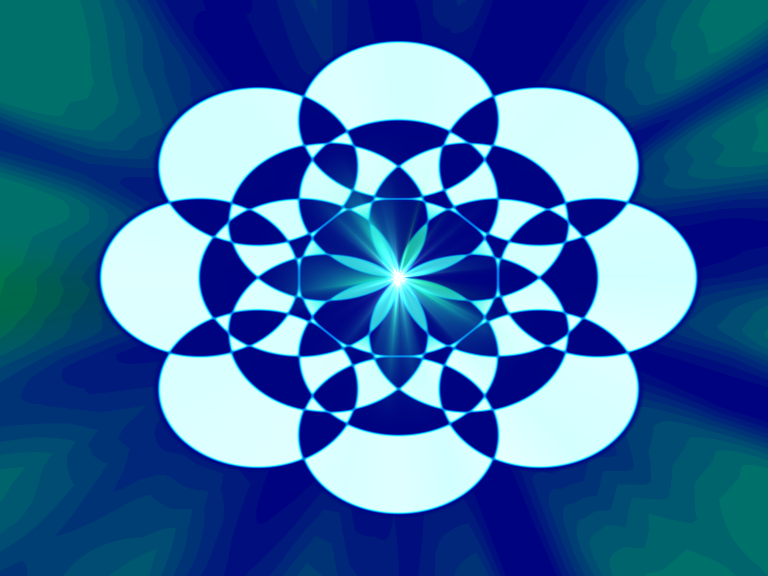
Give the GLSL for this background, as a Shadertoy shader.

```glsl
#define CENTER vec2(0.519, 0.518)
#define FLOWER_SIZE vec2(0.518, 0.410)
#define PETALS 8
#define EDGE 0.010
#define BANDS 9.0
#define BURST_REACH 0.27
#define NAVY vec3(0.0, 0.01, 0.50)
#define TEAL vec3(0.0, 0.44, 0.42)
#define GREEN vec3(0.0, 0.46, 0.26)
#define CYAN vec3(0.25, 0.97, 0.95)
#define PALE vec3(0.86, 1.0, 1.0)

const float TAU = 6.28319;

// Dark streaks: direction in degrees, half width in degrees, strength
const vec3 STREAKS[12] = vec3[12](
    vec3(121.0, 19.0, 1.1), vec3(62.0, 22.0, 1.2), vec3(7.0, 13.0, 1.0),
    vec3(-19.0, 10.0, 1.2), vec3(30.0, 6.0, 0.7), vec3(-65.0, 12.0, 1.2),
    vec3(-92.0, 24.0, 0.9), vec3(-119.0, 17.0, 0.9), vec3(161.0, 7.0, 0.75),
    vec3(198.0, 14.0, 0.6), vec3(92.0, 22.0, 0.85), vec3(217.0, 18.0, 0.45));

float hash(vec2 cell) {
    return fract(sin(dot(cell, vec2(127.1, 311.7))) * 43758.5453);
}

// Faceted value noise around the circle, seamless for whole cell counts
float polarNoise(float angle, float count, float radial) {
    vec2 g = vec2(angle / TAU * count, radial);
    vec2 cell = floor(g), f = g - cell;
    float x0 = mod(cell.x, count), x1 = mod(cell.x + 1.0, count);
    return mix(mix(hash(vec2(x0, cell.y)), hash(vec2(x1, cell.y)), f.x),
               mix(hash(vec2(x0, cell.y + 1.0)), hash(vec2(x1, cell.y + 1.0)), f.x), f.y);
}

// One at the given direction, zero beyond the half width
float lobe(float angle, float direction, float halfWidth) {
    float away = abs(mod(angle - direction + 0.5 * TAU, TAU) - 0.5 * TAU);
    return smoothstep(halfWidth, 0.0, away);
}

// Smooth stair steps
float posterize(float value) {
    float v = value * BANDS;
    float w = clamp(fwidth(v), 0.001, 0.5);
    return (floor(v) + smoothstep(1.0 - w, 1.0, fract(v))) / BANDS;
}

vec3 backdrop(float angle, float radius, float outside) {
    float shade = 0.0;
    for (int i = 0; i < 12; i++) {
        vec3 s = STREAKS[i];
        shade = max(shade, s.z * lobe(angle, radians(s.x), radians(s.y)));
    }
    // Long facets with thin splinters make the pointed rays
    float facets = polarNoise(angle, 36.0, radius * 3.5) - 0.5;
    float splinters = polarNoise(angle, 83.0, radius * 5.0) - 0.5;
    float level = smoothstep(0.18, 0.80, radius) * (1.08 - shade);
    level += (0.32 * facets + 0.22 * splinters) * smoothstep(0.1, 0.5, radius);
    level = clamp(posterize(level), 0.0, 1.0);
    level *= mix(0.08, 1.0, smoothstep(0.0, 0.025, outside));
    vec3 tint = mix(TEAL, GREEN, lobe(angle, 0.51 * TAU, 0.2));
    return mix(NAVY, tint, level);
}

// Circle edge as a value from -1 inside to 1 outside
float side(float d) {
    return clamp(d / EDGE, -1.0, 1.0);
}

void mainImage(out vec4 fragColor, in vec2 fragCoord) {
    vec2 p = (fragCoord - CENTER * iResolution.xy) / iResolution.y;
    vec2 q = p / FLOWER_SIZE;
    float radius = length(p), ring = length(q);
    float angle = atan(p.y, p.x + 1e-5);

    // Two rings of circles and a hub, filled by odd overlap
    float unit = 1.0 / 3.0;
    float parity = side(ring - unit);
    float outside = 1.0;
    for (int i = 0; i < PETALS; i++) {
        float a = TAU * float(i) / float(PETALS);
        vec2 dir = vec2(cos(a), sin(a));
        float outer = length(q - 2.0 * unit * dir) - unit;
        float inner = length(q - unit * dir) - unit;
        parity *= side(outer) * side(inner);
        outside = min(outside, outer);
    }
    float fill = 0.5 - 0.5 * parity;

    // Pale petals, turning cyan and green toward the hub
    float greenSide = max(lobe(angle, 1.2, 0.6), lobe(angle, -0.12, 0.4));
    float sheen = polarNoise(angle, 24.0, 0.0);
    vec3 petal = PALE + vec3(0.08 * (sheen - 0.5), 0.0, 0.0);
    vec3 hub = mix(CYAN, vec3(0.05, 0.82, 0.55), 0.7 * greenSide * smoothstep(0.30, 0.15, ring));
    petal = mix(hub, petal, smoothstep(0.25, 0.36, ring));

    // Red rises last, which leaves a cyan rim
    vec3 cover = smoothstep(vec3(0.5, 0.25, 0.15), vec3(1.0, 0.75, 0.65), vec3(fill));
    cover *= mix(0.8, 1.0, smoothstep(0.2, 0.3, ring));
    vec3 color = mix(backdrop(angle, radius, outside), petal, cover);

    // Central burst of thin rays and a white core
    float fine = polarNoise(angle, 53.0, 3.0);
    float broad = polarNoise(angle, 23.0, 7.0);
    float fade = pow(max(1.0 - radius / BURST_REACH, 0.0), 1.7);
    float rays = (0.8 * pow(fine, 4.0) + 1.3 * pow(broad, 4.0)) * fade;
    vec3 rayColor = mix(vec3(0.1, 0.95, 0.75), vec3(0.0, 0.95, 0.1), greenSide);
    color = mix(color, rayColor, clamp(rays, 0.0, 1.0) * (1.0 - 0.6 * cover.g));
    color += vec3(0.7, 1.0, 0.9) * (0.2 + 1.6 * fine * fine) * exp(-radius * 36.0);
    color += vec3(1.0) * exp(-radius * radius * 6000.0);

    fragColor = vec4(clamp(color, 0.0, 1.0), 1.0);
}
```
